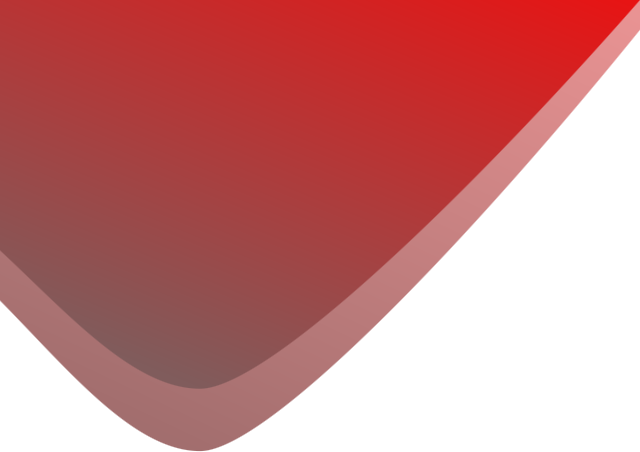
A Shadertoy shader for this background:

```glsl
// Two red sheets hang from the top of a white field, each ending in a curved dip.
// Each hem is a pair of cubic Bezier arcs meeting at the lowest point;
// a tilted linear gradient colours each sheet from dusty grey to bright red.

// Cubic Bezier coordinate starting at zero, with controls p.x, p.y and end p.z
float bezier(vec3 p, float t) {
    float s = 1.0 - t;
    return 3.0 * s * s * t * p.x + 3.0 * s * t * t * p.y + t * t * t * p.z;
}

// Height of the hem at x; arcs hold the second control and end heights
float hemHeight(float x, float lowest, vec2 leftArc, vec2 rightArc) {
    float offset = x - 0.3125;
    bool onLeft = offset < 0.0;
    vec3 across = onLeft ? vec3(0.1042, 0.2083, 0.3125) : vec3(0.1042, 0.4125, 0.6875);
    vec2 arc = onLeft ? leftArc : rightArc;

    // Bisect for the curve parameter at this horizontal offset
    float t = 0.5;
    float stepSize = 0.25;
    for (int i = 0; i < 18; i++) {
        t += bezier(across, t) < abs(offset) ? stepSize : -stepSize;
        stepSize *= 0.5;
    }
    return lowest + bezier(vec3(0.0, arc), t);
}

// Antialiased coverage of the area above a hem
float coverAbove(float gap) {
    return clamp(gap / max(fwidth(gap), 1e-5) + 0.5, 0.0, 1.0);
}

void mainImage(out vec4 fragColor, in vec2 fragCoord) {
    vec2 uv = fragCoord / iResolution.xy;
    float depth = 1.0 - uv.y;

    float backHem = hemHeight(uv.x, 0.002, vec2(0.184, 0.333), vec2(0.451, 0.932));
    float frontHem = hemHeight(uv.x, 0.140, vec2(0.169, 0.306), vec2(0.416, 0.860));

    // Tilted gradients, brightest toward the upper right
    float backTone = clamp(0.54 + 0.46 * uv.x - 0.681 * depth, 0.0, 1.0);
    float frontTone = clamp(0.54 + 0.46 * uv.x - 0.793 * depth, 0.0, 1.0);
    vec3 paleSheet = mix(vec3(0.635, 0.43, 0.43), vec3(0.92, 0.58, 0.58), backTone);
    vec3 redSheet = mix(vec3(0.50, 0.36, 0.36), vec3(0.91, 0.075, 0.075), frontTone);

    // Layer the sheets over white
    vec3 color = vec3(1.0);
    color = mix(color, paleSheet, coverAbove(uv.y - backHem));
    color = mix(color, redSheet, coverAbove(uv.y - frontHem));
    fragColor = vec4(color, 1.0);
}
```
